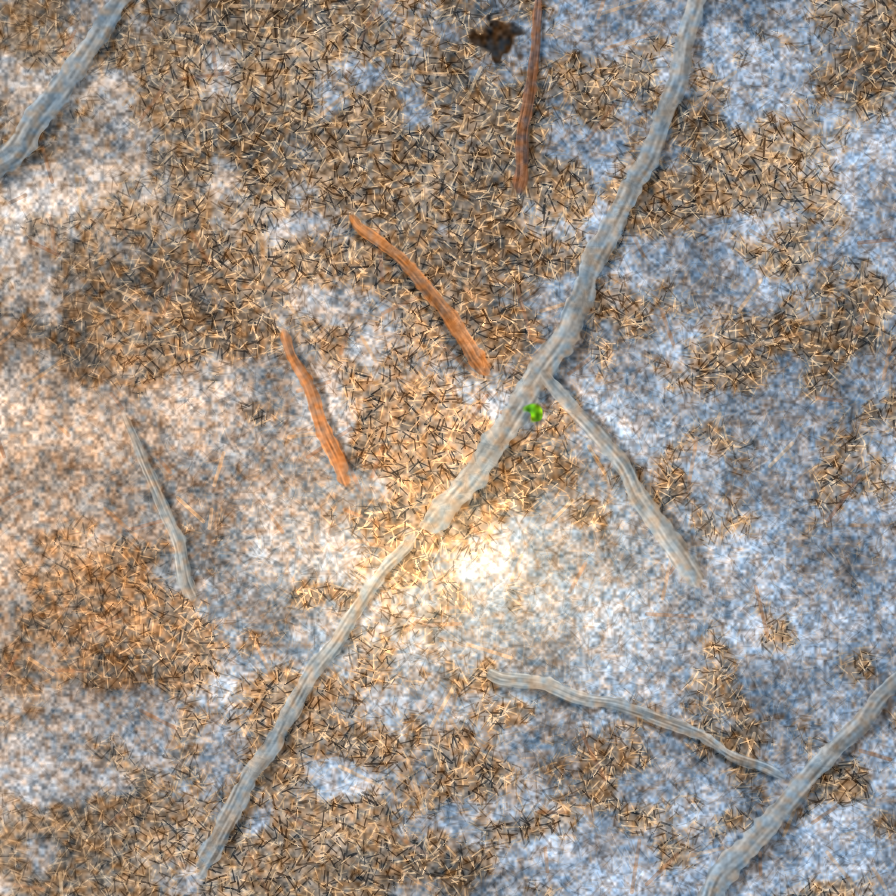
Reproduce this texture procedurally as a Shadertoy shader.

```glsl
// Sunlit forest floor: sand and brown litter mixed by noise and broad glows,
// covered with hashed needles and crossed by bent, tapering roots.
// A warm pool of light brightens the middle.

const vec3 COOL_SAND = vec3(0.58, 0.63, 0.70);
const vec3 WARM_SAND = vec3(0.69, 0.65, 0.62);
const vec3 LITTER = vec3(0.53, 0.45, 0.37);
const vec3 DARK = vec3(0.22, 0.18, 0.15);
const vec3 STRAW = vec3(0.87, 0.75, 0.60);
const vec3 GREY = vec3(0.59, 0.61, 0.62);
const vec3 ORANGE = vec3(0.70, 0.49, 0.33);
const vec3 RED = vec3(0.53, 0.38, 0.30);
const vec3 LEAF = vec3(0.42, 0.66, 0.12);

float hash(vec2 p) {
    vec3 q = fract(p.xyx * 0.1031);
    q += dot(q, q.yzx + 33.33);
    return fract((q.x + q.y) * q.z);
}

float noise(vec2 p) {
    vec2 i = floor(p), f = fract(p);
    f = f * f * (3.0 - 2.0 * f);
    return mix(mix(hash(i), hash(i + vec2(1, 0)), f.x),
               mix(hash(i + vec2(0, 1)), hash(i + vec2(1, 1)), f.x), f.y);
}

float fbm(vec2 p) {
    float sum = 0.0, amp = 0.5;
    for (int i = 0; i < 5; i++) {
        sum += amp * noise(p);
        p = mat2(1.6, 1.2, -1.2, 1.6) * p + 7.3;
        amp *= 0.5;
    }
    return sum / 0.97;
}

// Soft ellipse: center in xy, radii in zw
float glow(vec2 p, vec4 e) {
    vec2 d = (p - e.xy) / e.zw;
    return exp(-dot(d, d));
}

// Random short strokes, one per cell: x is coverage, y is tone
vec2 needles(vec2 p, float count, float width, float density, float seed, float px) {
    vec2 q = p * count + seed * 3.7, best = vec2(0.0);
    float aa = px * count * 0.6;
    for (int k = 0; k < 9; k++) {
        vec2 id = floor(q) + vec2(k % 3, k / 3) - 1.0;
        vec2 key = id + seed * 17.0 + 50.0;
        float angle = 6.2832 * hash(key + 3.1);
        vec2 dir = vec2(cos(angle), sin(angle));
        vec2 d = q - id - vec2(hash(key), hash(key + 9.7));
        float halfLen = mix(0.2, 0.75, hash(key + 21.3));
        d -= dir * clamp(dot(d, dir), -halfLen, halfLen);
        float cover = 1.0 - smoothstep(width - aa, width + aa, length(d));
        cover *= step(hash(key + 31.9), density);
        if (cover > best.x) best = vec2(cover, hash(key + 43.7));
    }
    return best;
}

// Bent, tapering stick from ends.xy to ends.zw with streaks and a shadow
void stick(inout vec3 col, vec2 p, vec4 ends, float radius, float bend, vec3 wood, float px) {
    vec2 axis = ends.zw - ends.xy, rel = p - ends.xy;
    float len = length(axis);
    vec2 dir = axis / len;
    float along = dot(rel, dir), t = clamp(along / len, 0.0, 1.0);
    float wobble = (noise(vec2(along * 22.0, ends.x * 91.0)) - 0.5) * radius * 0.8;
    float side = dot(rel, vec2(-dir.y, dir.x)) - bend * 4.0 * t * (1.0 - t) - wobble;
    float over = along - t * len;
    float r = radius * mix(1.0, 0.6, t) * (0.6 + 0.35 * noise(p * 55.0) + 0.35 * noise(p * 140.0));
    float lit = sign(dir.x * 0.8 + dir.y * 0.6);
    col *= 0.65 + 0.35 * smoothstep(r * 0.7, r * 1.6, length(vec2(side + lit * r * 0.7, over)));
    float streak = noise(vec2(along * 45.0, side / radius * 5.0 + ends.y * 40.0));
    float shade = 0.76 + 0.12 * lit * clamp(side / r, -1.0, 1.0) + 0.45 * streak;
    float cover = 1.0 - smoothstep(r - px, r + px, length(vec2(side, over * 0.4)));
    col = mix(col, wood * shade, cover * 0.85);
}

void spot(inout vec3 col, vec2 p, vec2 center, float radius, vec3 tint) {
    float d = length(p - center) + (noise(p * 110.0) - 0.5) * radius;
    col = mix(col, tint * (0.6 + 0.8 * noise(p * 190.0)), 1.0 - smoothstep(radius * 0.65, radius, d));
}

vec3 ground(vec2 p, float px) {
    // Broad distribution of sand and litter
    float field = fbm(p * 6.0 + 2.0) + 0.8 * (fbm(p * 24.0) - 0.5);
    field += 0.15 * glow(p, vec4(0.4, 0.78, 0.25, 0.24)) + 0.12 * glow(p, vec4(0.76, 0.76, 0.2, 0.2));
    field += 0.2 * glow(p, vec4(0.53, 0.48, 0.2, 0.07)) - 0.18 * glow(p, vec4(0.95, 0.48, 0.2, 0.3));
    field -= 0.18 * glow(p, vec4(0.04, 0.66, 0.18, 0.18)) + 0.32 * glow(p, vec4(0.4, 0.63, 0.07, 0.06));
    field -= 0.26 * glow(p, vec4(0.55, 0.29, 0.25, 0.1)) + 0.2 * glow(p, vec4(0.28, 0.4, 0.07, 0.07));
    float litter = smoothstep(0.42, 0.66, field);
    float cool = smoothstep(0.05, 0.6, p.x + 0.8 * (fbm(p * 4.0 + 11.0) - 0.4));
    vec3 col = mix(mix(WARM_SAND, COOL_SAND, cool), LITTER, litter * 0.9);
    col *= 1.0 + 0.9 * (fbm(p * 13.0 + 5.0) - 0.5);

    // Fine needles, then sparse larger chips
    float strength = mix(0.14, 0.75, litter) * mix(0.5, 1.0, smoothstep(0.0, 0.3, p.x));
    for (float s = 0.0; s < 6.0; s++) {
        vec2 n = needles(p, 56.0 + 8.0 * s, 0.065, 0.85, s + 1.0, px);
        vec3 tint = mix(DARK, STRAW, smoothstep(0.1, 0.9, n.y));
        col = mix(col, tint, n.x * strength);
    }
    vec2 chip = needles(p, 24.0, 0.05, 0.25, 12.0, px);
    return mix(col, mix(RED, STRAW, chip.y), chip.x * 0.5);
}

void mainImage(out vec4 fragColor, in vec2 fragCoord) {
    vec2 p = fragCoord / iResolution.xy;
    float px = 1.0 / iResolution.y;
    float grain = 0.3 * noise(p * 80.0) + 0.4 * noise(p * 165.0) + 0.62 * noise(p * 290.0) - 0.66;
    vec3 col = ground(p, px) * (1.0 + 0.55 * grain);

    // Grey roots
    stick(col, p, vec4(0.495, 0.434, 0.785, 1.02), 0.017, -0.035, GREY, px);
    stick(col, p, vec4(0.235, 0.05, 0.45, 0.39), 0.012, 0.008, GREY, px);
    stick(col, p, vec4(-0.02, 0.8, 0.15, 1.02), 0.017, -0.012, GREY, px);
    stick(col, p, vec4(0.765, 0.365, 0.62, 0.57), 0.013, -0.008, GREY, px);
    stick(col, p, vec4(0.78, -0.02, 1.02, 0.25), 0.016, 0.012, GREY, px);
    stick(col, p, vec4(0.208, 0.35, 0.143, 0.525), 0.009, -0.005, GREY, px);
    stick(col, p, vec4(0.56, 0.245, 0.865, 0.135), 0.009, 0.013, GREY, px);

    // Bark-coloured sticks, leaf and cone
    stick(col, p, vec4(0.527, 0.6, 0.4, 0.75), 0.01, -0.014, ORANGE, px);
    stick(col, p, vec4(0.375, 0.48, 0.323, 0.62), 0.01, 0.0, ORANGE, px);
    stick(col, p, vec4(0.58, 0.805, 0.602, 1.02), 0.008, 0.0, RED, px);
    spot(col, p, vec2(0.598, 0.537), 0.012, LEAF);
    spot(col, p, vec2(0.553, 0.955), 0.027, DARK);

    // Overall grain, colour flecks and warm light
    col += 0.12 * grain + vec3(0.13, 0.0, -0.12) * (noise(p * 150.0 + 40.0) - 0.5);
    col *= 1.0 + vec3(0.26, 0.15, 0.04) * glow(p, vec4(0.47, 0.42, 0.3, 0.26));
    col *= 1.0 + vec3(0.14, 0.04, -0.06) * glow(p, vec4(0.0, 0.4, 0.25, 0.25));
    col += vec3(0.3, 0.25, 0.17) * glow(p, vec4(0.53, 0.36, 0.18, 0.11));
    fragColor = vec4(clamp(col, 0.0, 1.0), 1.0);
}
```
